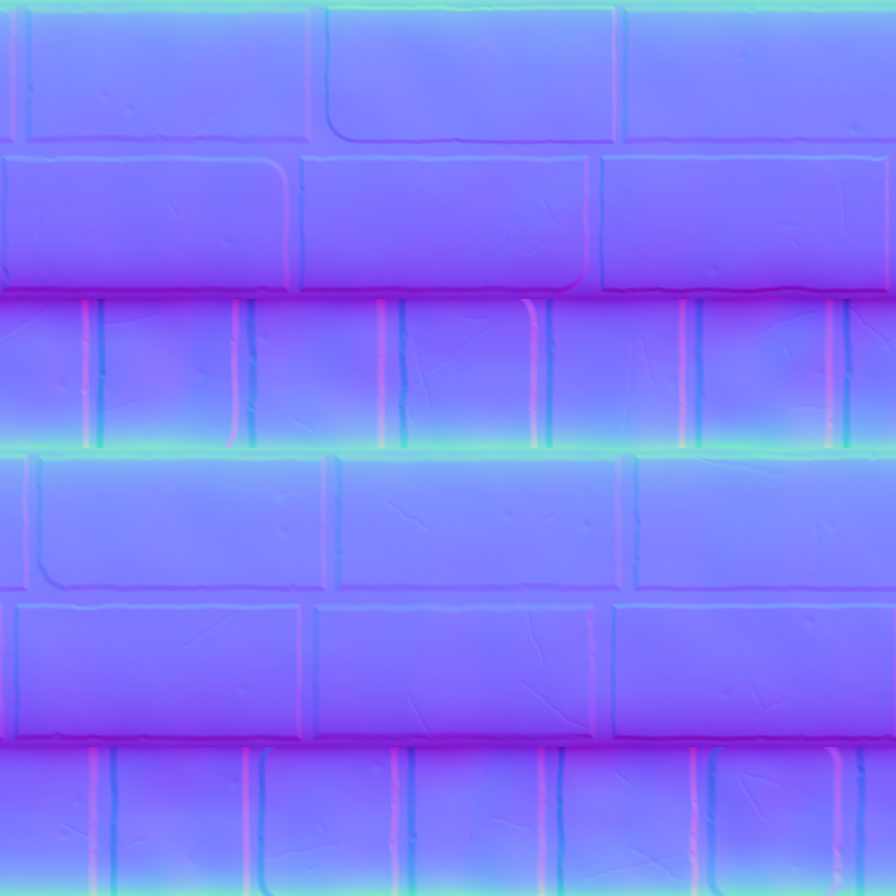
Give the GLSL for this texture map, as a WebGL 1 fragment shader.

```glsl
precision highp float;
uniform vec2 u_resolution;

vec2 hash2(vec2 p) {
  vec2 k = vec2(dot(p, vec2(127.1, 311.7)), dot(p, vec2(269.5, 183.3)));
  return fract(sin(k) * 43758.5);
}

// Gradient noise that wraps after a whole period
float corner(vec2 cell, vec2 offset, float period) {
  return dot(hash2(mod(cell, period) + 3.7) * 2.0 - 1.0, offset);
}

float noise(vec2 p, float period) {
  vec2 i = floor(p), f = fract(p);
  vec2 s = f * f * f * (f * (f * 6.0 - 15.0) + 10.0);
  vec2 e = vec2(1.0, 0.0);
  float low = mix(corner(i, f, period), corner(i + e, f - e, period), s.x);
  float high = mix(corner(i + e.yx, f - e.yx, period),
                   corner(i + 1.0, f - 1.0, period), s.x);
  return mix(low, high, s.y);
}

float roundedBox(vec2 p, vec2 halfSize, float radius) {
  vec2 a = abs(p) - halfSize + radius;
  return length(max(a, 0.0)) + min(max(a.x, a.y), 0.0) - radius;
}

// Scratches, or round pits where the length falls to zero
float wear(vec2 q, vec2 id, float width, float bend) {
  float depth = 0.0;
  for (int i = 1; i <= 4; i++) {
    vec2 place = hash2(id + 17.0 * float(i));
    vec2 form = hash2(id + 31.3 * float(i));
    vec2 v = q - vec2(width, 1.0) * (0.12 + 0.76 * place);
    float c = cos(6.283 * form.x), s = sin(6.283 * form.x);
    v = vec2(c * v.x + s * v.y, c * v.y - s * v.x);
    float reach = 0.7 * max(form.y - 0.5, 0.0);
    v.y += bend * step(0.01, reach);
    float d = length(vec2(max(abs(v.x) - reach, 0.0), v.y));
    float size = mix(0.03, 0.014, step(0.01, reach));
    depth += 0.08 * size * exp(-d * d / (size * size)) * step(0.3, form.y);
  }
  return depth;
}

// Relief of one course of bricks
float height(vec2 p, float row) {
  float kind = mod(row, 3.0);
  bool isShort = kind < 0.5;
  float width = isShort ? 1.0 : 2.0;
  float shift = isShort ? 0.7 : 0.05 + 0.17 * (kind - 1.0);
  float x = p.x - shift + 0.025 * (row - kind);
  float column = floor(x / width);
  vec2 id = vec2(mod(column, 6.0 / width), row);
  vec2 q = vec2(x - column * width, p.y - row);

  // Uneven joints and a few strongly worn corners
  vec2 r = hash2(id + 5.1);
  vec2 gap = 0.012 + 0.04 * r * r;
  float inset = isShort ? -0.1 : 0.03;
  vec2 low = vec2(gap.x, inset), high = vec2(width - gap.y, 1.0 - inset);
  vec2 middle = 0.5 * (low + high);
  float worn = step(0.86, hash2(id + 0.37 * step(middle, q) + 9.0).x);
  float d = roundedBox(q - middle, 0.5 * (high - low), 0.035 + 0.2 * worn);

  float broad = noise(p * 2.0, 12.0);
  float fine = noise(p * 9.0, 54.0);
  d += 0.035 * abs(noise(p * 3.0 + 0.5, 18.0)) + 0.045 * max(fine - 0.22, 0.0);

  float bevel = mix(0.035, 0.065, r.y) + (isShort ? 0.02 : 0.0);
  float brick = smoothstep(0.0, bevel, -d);
  float relief = brick * (isShort ? 0.017 : 0.007);
  relief += broad * (isShort ? 0.035 : 0.012) + 0.0008 * fine;
  return relief - brick * wear(q, id, width, 0.08 * broad + 0.03 * fine);
}

// Vertical tilt of the stepped profile: two long courses, one recessed
float ledgeFalloff(float d) {
  return 0.48 * exp(-d / 0.09) + 0.32 * exp(-d / 0.4);
}

float ledgeTilt(float y) {
  float u = mod(y, 3.0);
  if (u < 1.0) return 0.8 * exp(-u / 0.16) - ledgeFalloff(1.0 - u);
  float d = u - 1.0;
  return ledgeFalloff(3.0 - u) - 0.4 * (exp(-d / 0.15) + exp(-d / 0.5));
}

void main() {
  vec2 p = 6.0 * gl_FragCoord.xy / u_resolution;
  float row = floor(p.y);
  vec2 e = vec2(0.006, 0.0);
  vec2 slope = vec2(height(p + e, row) - height(p - e, row),
                    height(p + e.yx, row) - height(p - e.yx, row)) / (2.0 * e.x);

  // Encode the surface direction as colour
  vec2 tilt = vec2(-0.01, ledgeTilt(p.y + 0.02 * noise(p * 2.0, 12.0))) - slope;
  tilt *= min(1.0, 0.92 / max(length(tilt), 0.001));
  vec3 normal = vec3(tilt, sqrt(1.0 - dot(tilt, tilt)));
  gl_FragColor = vec4(0.5 + 0.5 * normal, 1.0);
}
```
